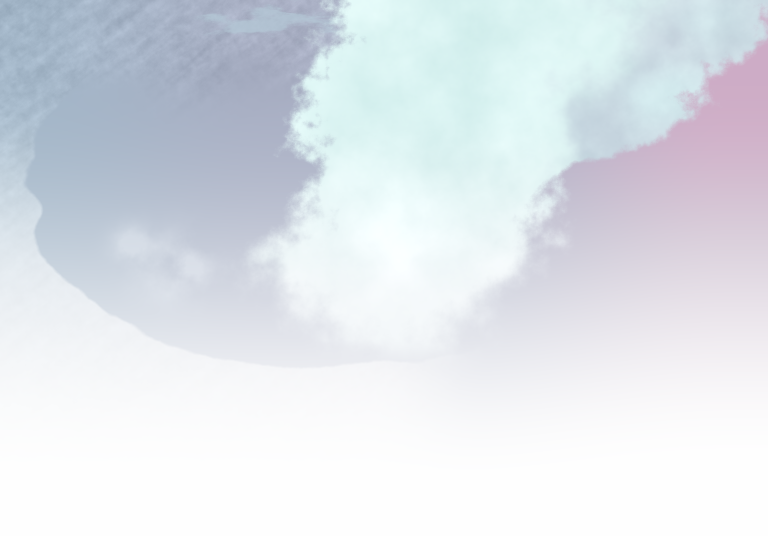
A Shadertoy shader for this background:

```glsl
float hash(vec2 p) {
    return fract(sin(dot(p, vec2(127.1, 311.7))) * 43758.545);
}

float noise(vec2 p) {
    vec2 i = floor(p), f = fract(p);
    f = f * f * (3.0 - 2.0 * f);
    return mix(mix(hash(i), hash(i + vec2(1, 0)), f.x),
               mix(hash(i + vec2(0, 1)), hash(i + vec2(1, 1)), f.x), f.y);
}

// Layered noise, centred on zero
float fbm(vec2 p) {
    float sum = 0.0, gain = 0.5;
    for (int i = 0; i < 6; i++) {
        sum += gain * (noise(p) - 0.5);
        p = mat2(1.6, 1.2, -1.2, 1.6) * p + 7.3;
        gain *= 0.55;
    }
    return sum;
}

float blob(vec2 p, vec2 centre, vec2 radius) {
    vec2 d = (p - centre) / radius;
    return exp(-dot(d, d));
}

// Left and right limits of the plume at a given height
vec2 plumeSides(float y) {
    float bulge = (y - 0.49) / 0.06;
    float left = 0.4 + 0.03 * smoothstep(0.76, 0.92, y) - 0.07 * exp(-bulge * bulge)
               + 0.06 * (1.0 - smoothstep(0.34, 0.43, y));
    float right = 0.6 + 0.13 * smoothstep(0.36, 0.55, y)
                + 0.18 * smoothstep(0.65, 0.8, y) + 0.1 * smoothstep(0.86, 0.93, y);
    return vec2(left, right);
}

vec3 landscape(vec2 uv, vec2 p) {
    vec3 slate = mix(vec3(0.64, 0.715, 0.785), vec3(0.665, 0.69, 0.77),
                     smoothstep(0.0, 0.38, uv.x));
    float pinkSide = smoothstep(0.58, 0.95, uv.x);
    vec3 rose = mix(vec3(0.765, 0.7, 0.775), vec3(0.805, 0.675, 0.775), smoothstep(0.5, 0.78, uv.y));
    vec3 col = mix(slate, rose, pinkSide);

    // Crater bowl with an uneven rim that fades to the right
    vec2 d = uv - vec2(0.39, 0.646);
    d /= vec2(d.x < 0.0 ? 0.358 : 0.64, 0.328);
    float rim = length(d) - 1.0 + 0.09 * fbm(p * 9.0);
    rim += 0.07 * blob(uv, vec2(0.04, 0.61), vec2(0.035, 0.03));
    float outside = smoothstep(-0.008, 0.012, rim) * (1.0 - smoothstep(0.48, 0.64, uv.x));

    // Grainy slopes streaked along the diagonal
    vec2 along = mat2(0.8, -0.6, 0.6, 0.8) * p;
    float grain = fbm(along * vec2(12.0, 60.0)) + 0.9 * fbm(p * 80.0);
    float upper = smoothstep(0.8, 0.92, uv.y + 0.08 * fbm(p * 9.0))
                * (1.0 - smoothstep(0.43, 0.5, uv.x));
    float ridge = blob(uv, vec2(0.25, 0.89), vec2(0.07, 0.07));
    col += grain * 0.09 * max(max(upper, ridge), outside);

    // Dark hollow and pale broken snow below the top edge
    col -= 0.025 * blob(uv, vec2(0.3, 0.87), vec2(0.09, 0.06));
    vec2 snow = (uv - vec2(0.345, 0.955)) / vec2(0.085, 0.028);
    float flakes = fbm(p * vec2(18, 60));
    float snowMask = 1.0 - smoothstep(0.3, 1.05, length(snow) + 2.4 * flakes);
    col = mix(col, vec3(0.72, 0.81, 0.86), 0.6 * snowMask);

    // Mist whitens everything downwards, sooner outside the bowl
    float height = uv.y + 0.04 * (1.0 - pinkSide);
    float mist = 1.0 - smoothstep(0.12, 0.87, height);
    float slopeLight = outside * (1.0 - smoothstep(0.48, 0.8, uv.y));
    mist = mix(mist, 1.0, 0.55 * slopeLight);
    col = mix(col, vec3(0.997), mist);
    return mix(col, vec3(0.83, 0.9, 0.93), 0.25 * outside * blob(uv, vec2(0, 0.65), vec2(0.12, 0.15)));
}

void mainImage(out vec4 fragColor, in vec2 fragCoord) {
    vec2 uv = fragCoord / iResolution.xy;
    vec2 p = uv * vec2(iResolution.x / iResolution.y, 1.0);
    vec3 col = landscape(uv, p);

    // Faint drifting puffs
    float billow = fbm(p * 7.0);
    float curls = fbm(p * 16.0 + 31.0);
    float puffs = blob(uv, vec2(0.235, 0.5), vec2(0.05, 0.06))
                + 0.7 * blob(uv, vec2(0.17, 0.54), vec2(0.025, 0.04));
    col = mix(col, vec3(0.93, 0.95, 0.97), clamp(puffs * (0.3 + 1.4 * curls + billow), 0.0, 0.45));

    // Plume cover, curled and ragged, softer near its foot
    vec2 warped = uv + 0.05 * vec2(fbm(p * 6.0 + 3.0), fbm(p * 6.0 + 19.0));
    vec2 sides = plumeSides(warped.y);
    float depth = min(warped.x - sides.x, sides.y - warped.x);
    depth += 0.085 * curls + 0.05 * fbm(p * 38.0 + 11.0);
    float softness = mix(0.075, 0.022, smoothstep(0.42, 0.68, uv.y));
    float cover = smoothstep(-softness * 0.7, softness, depth);
    cover *= smoothstep(0.31, 0.37, uv.y + 0.03 * billow);

    // Teal light above, white below, dim shade on the right wing
    vec3 light = mix(vec3(0.965, 0.98, 0.985), vec3(0.875, 0.975, 0.965),
                     smoothstep(0.42, 0.82, uv.y));
    float core = 0.74 + 0.12 * smoothstep(0.8, 0.95, uv.y);
    float wing = smoothstep(-0.05, 0.07, uv.x - core + 0.2 * billow + 0.08 * curls)
               * smoothstep(0.5, 0.68, uv.y);
    float lobes = blob(uv, vec2(0.87, 0.82), vec2(0.06, 0.06))
                + 0.6 * blob(uv, vec2(0.94, 0.97), vec2(0.07, 0.07));
    vec3 shade = mix(vec3(0.76, 0.84, 0.875), vec3(0.81, 0.945, 0.945),
                     clamp(lobes + 0.9 * curls, 0.0, 1.0));
    vec3 plume = mix(light, shade, 0.9 * wing);
    float relief = 0.07 * fbm(p * 6.0 + 40.0) + 0.06 * curls;
    plume += relief * smoothstep(0.3, 0.6, uv.y) * vec3(1.2, 0.8, 0.8);
    plume += 0.025 * blob(uv, vec2(0.52, 0.56), vec2(0.1, 0.1));
    col = mix(col, plume, cover * mix(0.95, 0.85, wing));

    fragColor = vec4(clamp(col, 0.0, 1.0), 1.0);
}
```
